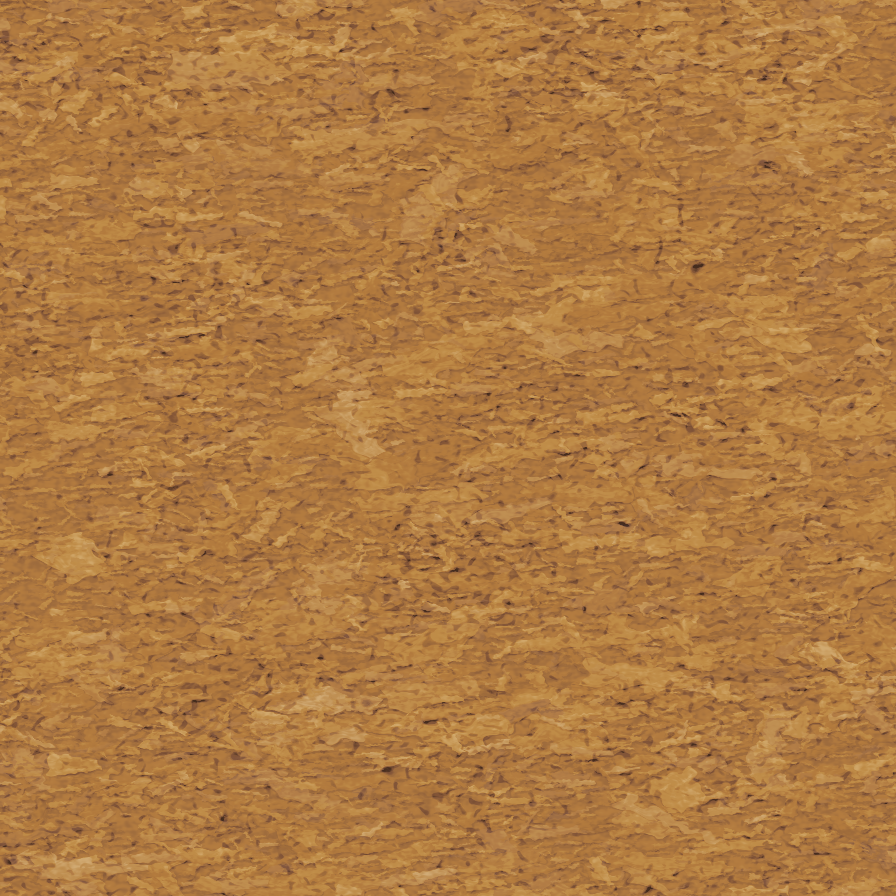
Give the GLSL for this texture, as a WebGL 1 fragment shader.

```glsl
precision highp float;

// Pressed particle board: layers of ragged, mostly horizontal wood chips.
// Each layer scatters tapered boxes on a jittered grid, with grain and shadows.
// Chips build up a tone and a pinkness, which a colour ramp turns into wood.

uniform vec2 u_resolution;

vec3 hash3(vec2 p) {
  vec3 k = vec3(dot(p, vec2(127.1, 311.7)), dot(p, vec2(269.5, 183.3)), dot(p, vec2(419.2, 371.9)));
  return fract(sin(k) * 43758.5);
}

float gradientDot(vec2 corner, vec2 offset) {
  float angle = 6.2832 * hash3(corner).x;
  return dot(vec2(cos(angle), sin(angle)), offset);
}

// Gradient noise, roughly -1 to 1
float noise(vec2 p) {
  vec2 i = floor(p), f = fract(p);
  vec2 u = f * f * f * (f * (f * 6.0 - 15.0) + 10.0);
  float low = mix(gradientDot(i, f), gradientDot(i + vec2(1, 0), f - vec2(1, 0)), u.x);
  float high = mix(gradientDot(i + vec2(0, 1), f - vec2(0, 1)), gradientDot(i + 1.0, f - 1.0), u.x);
  return 1.4 * mix(low, high, u.y);
}

mat2 turn(float angle) {
  float c = cos(angle), s = sin(angle);
  return mat2(c, -s, s, c);
}

// Distance to a strip that narrows towards one end
float chipDistance(vec2 q, vec2 halfSize) {
  float taper = 1.0 - 0.4 * clamp(q.x / halfSize.x, -1.0, 1.0);
  vec2 d = abs(q) - halfSize * vec2(1.0, taper);
  return max(d.x, d.y);
}

// Lays one layer of chips over a surface of (tone, pinkness)
vec2 layChips(vec2 surface, vec2 p, float cells, float cover, float opacity, float seed) {
  vec2 g = p * vec2(cells, cells * 1.7);
  vec2 ragged = 0.13 * vec2(noise(g * 4.0 + seed), noise(g * 5.0 + seed + 31.0));
  float soft = 0.0013 * cells;

  for (int j = -1; j <= 1; j++) {
    for (int i = -1; i <= 1; i++) {
      vec2 cell = floor(g) + vec2(i, j);
      vec3 place = hash3(cell + seed * 17.3);
      if (place.z > cover) continue;
      vec3 shape = hash3(cell + seed * 17.3 + 91.7);
      vec3 look = hash3(cell + seed * 17.3 + 53.9);

      float lean = shape.x * 2.0 - 1.0;
      mat2 spin = turn(lean * abs(lean) * 1.4 + 0.12);
      vec2 q = spin * (g + ragged - cell - 0.5 - 0.8 * (place.xy - 0.5));
      vec2 halfSize = vec2(mix(0.3, 0.88, shape.y), mix(0.08, 0.32, shape.z * shape.z));
      float body = smoothstep(soft, -soft, chipDistance(q, halfSize));

      // Shadow falls below and to the right
      vec2 shift = spin * (cells * vec2(-0.0012, 0.0042));
      float shadow = smoothstep(2.0 * soft, -soft, chipDistance(q + shift, halfSize));
      surface.x -= 0.15 * shadow * opacity * (1.0 - body);

      if (body > 0.0) {
        float grain = noise(q / cells * vec2(45.0, 200.0) + look.xy * 40.0);
        float lit = clamp(q.y / halfSize.y, -1.0, 1.0);
        float tone = 0.71 + 0.4 * (look.x - 0.5) + 0.1 * grain + 0.05 * lit;
        surface = mix(surface, vec2(tone, smoothstep(0.6, 0.9, look.y)), body * opacity);
      }
    }
  }
  return surface;
}

vec3 woodColour(float tone) {
  vec3 c = mix(vec3(0.27, 0.17, 0.11), vec3(0.51, 0.33, 0.21), smoothstep(-0.05, 0.22, tone));
  c = mix(c, vec3(0.62, 0.42, 0.23), smoothstep(0.22, 0.42, tone));
  c = mix(c, vec3(0.70, 0.48, 0.24), smoothstep(0.42, 0.6, tone));
  c = mix(c, vec3(0.75, 0.55, 0.28), smoothstep(0.6, 0.76, tone));
  return mix(c, vec3(0.82, 0.66, 0.42), smoothstep(0.76, 1.0, tone));
}

void main() {
  vec2 p = gl_FragCoord.xy / u_resolution.y;
  float clump = noise(p * 7.0 + 3.0);
  vec2 surface = vec2(0.55 + 0.12 * noise(p * vec2(60.0, 110.0)), 0.2);

  // Broad flakes first, then ever finer strands
  surface = layChips(surface, p, 9.0, 0.75, 0.9, 1.0);
  surface = layChips(surface, p, 19.0, 0.6, 0.85, 2.0);
  surface = layChips(surface, p, 38.0, 0.6, 0.8 + 0.2 * clump, 3.0);
  surface = layChips(surface, p, 66.0, 0.55, 0.75 + 0.25 * clump, 4.0);

  // A few flakes resting on top, with loose splinters over them
  surface = layChips(surface, p, 11.0, 0.28, 0.72, 5.0);
  surface = layChips(surface, p, 30.0, 0.3, 0.85, 6.0);

  // Dark crumbs and pits gather in clumps; fine fibre roughens everything
  vec2 warped = p + 0.006 * vec2(noise(p * 50.0), noise(p * 50.0 + 19.0));
  float crumbs = noise(warped * vec2(85.0, 130.0)) + 0.3 * clump;
  float pits = noise(warped * vec2(38.0, 62.0) + 7.0);
  surface.x -= 0.3 * smoothstep(0.3, 0.65, crumbs) + 0.4 * smoothstep(0.62, 0.85, pits);
  surface.x += 0.09 * noise(p * vec2(150.0, 230.0)) + 0.03 * clump;

  vec3 colour = woodColour(surface.x) + surface.y * vec3(0.0, 0.012, 0.045);
  gl_FragColor = vec4(colour, 1.0);
}
```
